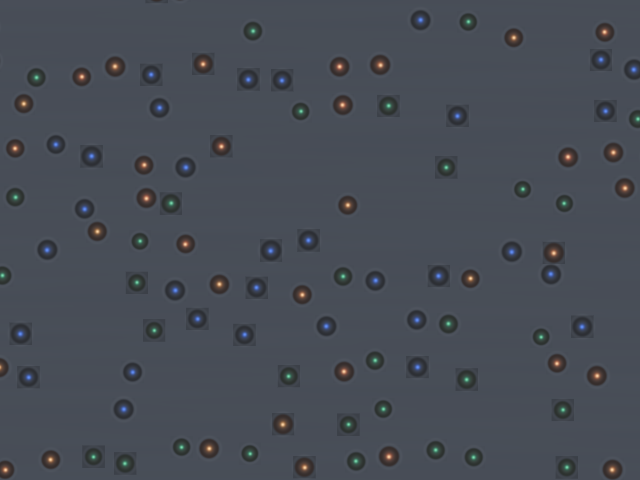
Give the GLSL for this pattern, as a WebGL 1 fragment shader.

```glsl
precision highp float;
// Scattered dark beads with small glowing cores on a slate ground.
// Each cell of a row-shifted, jittered grid may hold one bead; a bead is a
// soft dark disc, a tinted gaussian glow, a pale halo and at times a square.
uniform vec2 u_resolution;

float hash(vec2 p, float seed) {
    return fract(sin(dot(p, vec2(127.1, 311.7)) + seed * 74.7) * 43758.5453);
}

// Faint, long horizontal streaks from layered sines.
float streaks(vec2 p) {
    float s = 0.0;
    float freq = 37.0;
    for (int i = 0; i < 4; i++) {
        float bend = sin(p.x * 2.6 + freq);
        s += sin(p.y * freq + 1.2 * bend) * sin(p.x * 4.3 + p.y * freq * 0.3 + freq);
        freq *= 1.71;
    }
    return s * 0.25;
}

// Paints one bead over the ground; d is the offset from its centre.
vec3 paintBead(vec3 ground, vec2 d, vec2 id) {
    float kind = hash(id, 3.0);
    float radius = mix(0.0192, 0.0214, hash(id, 4.0));
    float squareShare = 0.42;
    vec3 rim = vec3(0.175, 0.185, 0.205);
    vec3 glow = vec3(0.23, 0.35, 0.70);
    vec3 core = vec3(0.40, 0.58, 0.98);
    if (kind < 0.33) {
        radius -= 0.0016;
        rim = vec3(0.175, 0.195, 0.185);
        glow = vec3(0.18, 0.46, 0.36);
        core = vec3(0.50, 0.88, 0.70);
    } else if (kind < 0.64) {
        squareShare = 0.14;
        rim = vec3(0.210, 0.178, 0.172);
        glow = mix(vec3(0.78, 0.36, 0.27), vec3(0.66, 0.42, 0.20), hash(id, 5.0));
        core = vec3(1.0, 0.86, 0.68);
    }

    float r = length(d) / radius;

    // Square patch, shown behind some of the beads.
    float box = max(abs(d.x), abs(d.y));
    float patchAmount = 0.15 * step(hash(id, 6.0), squareShare) + 0.02;
    vec3 col = ground * (1.0 - patchAmount * (1.0 - smoothstep(0.0225, 0.0242, box)));

    // Pale halo just outside the rim.
    col += 0.022 * exp(-pow((r - 1.19) * 7.0, 2.0));

    // Body: darkest near the rim, a little lighter inward.
    vec3 body = mix(rim * 1.3, rim, smoothstep(0.4, 0.82, r));
    body = mix(body, glow, 0.92 * exp(-r * r * 9.5));
    vec2 offCentre = d / radius - 0.1 * (vec2(hash(id, 7.0), hash(id, 8.0)) - 0.5);
    body = mix(body, core, 0.92 * exp(-dot(offCentre, offCentre) * 27.0));
    return mix(col, body, 1.0 - smoothstep(0.84, 1.10, r));
}

void main() {
    vec2 p = gl_FragCoord.xy / u_resolution.y;
    vec3 col = vec3(0.282, 0.304, 0.342) + 0.005 * streaks(p);

    // Visit the nearby cells; every row has its own sideways shift.
    float cell = 0.09;
    for (int j = -1; j <= 1; j++) {
        float row = floor(p.y / cell) + float(j);
        float shift = hash(vec2(row, 5.0), 9.0);
        for (int i = -1; i <= 1; i++) {
            vec2 id = vec2(floor(p.x / cell + shift) + float(i), row);
            if (hash(id, 0.0) < 0.59) {
                vec2 jitter = 0.54 * (vec2(hash(id, 1.0), hash(id, 2.0)) - 0.5);
                vec2 centre = (id + 0.5 + jitter - vec2(shift, 0.0)) * cell;
                vec2 d = p - centre;
                if (dot(d, d) < 0.0016) col = paintBead(col, d, id);
            }
        }
    }
    gl_FragColor = vec4(col, 1.0);
}
```
